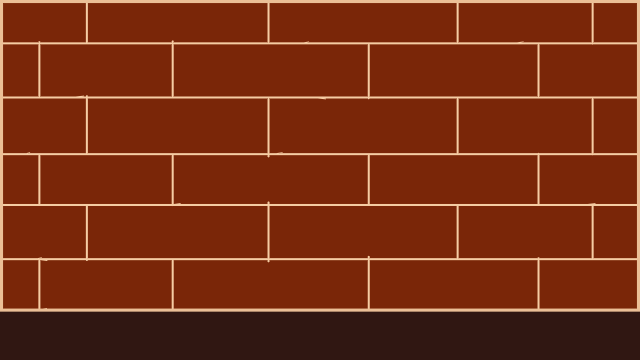
Give the GLSL for this pattern, as a Shadertoy shader.

```glsl
const vec3 BRICK = vec3(0.48, 0.15, 0.03);
const vec3 MORTAR = vec3(0.96, 0.80, 0.64);
const vec3 FRAME = vec3(0.92, 0.75, 0.59);
const vec3 PLINTH = vec3(0.19, 0.09, 0.07);

// Lengths are fractions of the canvas height
const int COURSES = 6;
const float BEDS[7] = float[7](0.139, 0.2801, 0.4306, 0.5718, 0.7292, 0.8796, 1.0);
const vec4 EVEN_JOINTS = vec4(0.1094, 0.4797, 1.0243, 1.4959);
const vec4 ODD_JOINTS = vec4(0.2413, 0.7459, 1.2712, 1.6462);
const float LINE_RADIUS = 0.0028;
const float FRAME_WIDTH = 0.0085;
const float WALL_BASE = 0.1343;

float hash(vec2 cell) {
    vec3 q = fract(vec3(cell.xyx) * 0.1031);
    q += dot(q, q.yzx + 33.33);
    return fract((q.x + q.y) * q.z);
}

float segmentDistance(vec2 p, vec2 a, vec2 b) {
    vec2 ab = b - a;
    float t = clamp(dot(p - a, ab) / dot(ab, ab), 0.0, 1.0);
    return length(p - a - ab * t);
}

float coverage(float d, float pixel) {
    return clamp(0.5 - d / pixel, 0.0, 1.0);
}

// Upright joint whose ends sometimes run past the beds
float jointDistance(vec2 p, float x, float low, float high, vec2 id) {
    float below = 0.007 * smoothstep(0.6, 1.0, hash(id + 11.0));
    float above = 0.007 * smoothstep(0.6, 1.0, hash(id + 23.0));
    vec2 a = vec2(x, low - below);
    vec2 b = vec2(x, high + above);
    return segmentDistance(p, a, b) - LINE_RADIUS;
}

// Thin sliver of mortar smeared beside a bed
float smearDistance(vec2 p, float bed, float aspect, vec2 id) {
    float x = aspect * hash(id + 37.0);
    float side = hash(id + 41.0) < 0.5 ? -1.0 : 1.0;
    float span = mix(0.006, 0.026, hash(id + 53.0));
    vec2 a = vec2(x, bed + side * 0.001);
    vec2 b = vec2(x + span, bed + side * 0.0035);
    return segmentDistance(p, a, b) - 0.0016;
}

float mortarDistance(vec2 p, float aspect) {
    float d = 1.0;
    for (int row = 0; row < COURSES; row++) {
        float low = BEDS[row];
        float high = BEDS[row + 1];
        vec4 joints = row % 2 == 0 ? EVEN_JOINTS : ODD_JOINTS;
        d = min(d, abs(p.y - low) - LINE_RADIUS);
        for (int j = 0; j < 4; j++) {
            vec2 id = vec2(row, j);
            d = min(d, jointDistance(p, joints[j], low, high, id));
            if (j < 2) d = min(d, smearDistance(p, low, aspect, id));
        }
    }
    return d;
}

void mainImage(out vec4 fragColor, in vec2 fragCoord) {
    float pixel = 1.0 / iResolution.y;
    float aspect = iResolution.x * pixel;
    vec2 p = fragCoord * pixel;

    // Bricks and mortar
    vec3 color = mix(BRICK, MORTAR, coverage(mortarDistance(p, aspect), pixel));

    // Frame around the wall
    float sideGap = min(p.x, aspect - p.x);
    float endGap = min(p.y - WALL_BASE, 1.0 - p.y);
    float inset = min(sideGap, endGap);
    color = mix(color, FRAME, coverage(inset - FRAME_WIDTH, pixel));

    // Plain plinth under the wall
    color = mix(color, PLINTH, coverage(p.y - WALL_BASE, pixel));
    fragColor = vec4(color, 1.0);
}
```
